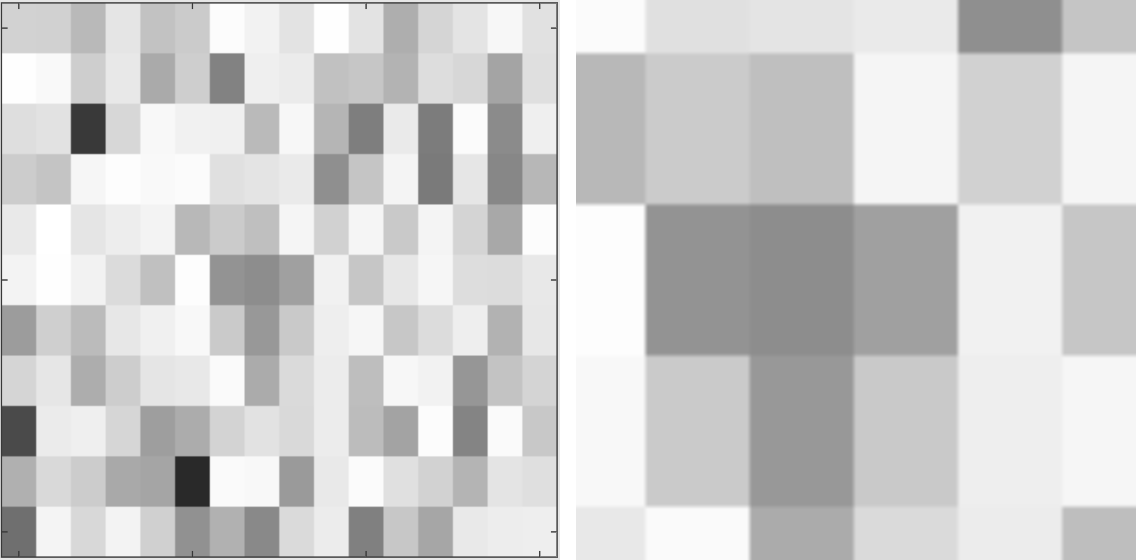
Left: the whole. Right: its middle third, enlarged.
This texture is drawn by a WebGL 1 fragment shader. Its source:

```glsl
precision highp float;

uniform vec2 u_resolution;

const vec2 CELLS = vec2(16.0, 11.0);
const vec2 FRAME_MIN = vec2(0.0026, 0.0052);
const vec2 FRAME_MAX = vec2(0.9948, 0.9948);
const float CELL_SOFTNESS = 0.0020;
const float LINE_HALF_WIDTH = 0.0012;
const float LINE_SOFTNESS = 0.0010;
const float TICK_LENGTH = 0.0110;
const float TICK_SPACING = 5.0;
const float RANKS = 179.0;   // prime, just above the number of cells
const float SEED = 47.0;
const vec3 INK = vec3(0.22);
const vec3 MARGIN = vec3(0.90);

float wrapRank(float n) {
    return n - RANKS * floor((n + 0.5) / RANKS);
}

// Cubing modulo this prime shuffles the ranks without repeats.
float shuffleRank(float n) {
    return wrapRank(wrapRank(n * n) * n);
}

float ramp(float start, float end, float x) {
    return clamp((x - start) / (end - start), 0.0, 1.0);
}

// Maps an even share to grey so that each tone covers its due area.
float toneOfShare(float share) {
    float tone = 0.16;
    tone += 0.14 * ramp(0.000, 0.012, share);
    tone += 0.17 * ramp(0.012, 0.018, share);
    tone += 0.17 * ramp(0.018, 0.130, share);
    tone += 0.13 * ramp(0.130, 0.290, share);
    tone += 0.12 * ramp(0.290, 0.570, share);
    tone += 0.11 * ramp(0.570, 1.000, share);
    return tone;
}

float cellTone(vec2 cell) {
    cell = clamp(cell, vec2(0.0), CELLS - 1.0);
    float index = cell.y * CELLS.x + cell.x;
    float rank = shuffleRank(wrapRank(shuffleRank(index) + SEED));
    return toneOfShare(rank / RANKS);
}

// Blends the four cells around the nearest grid corner.
float heatmap(vec2 grid, vec2 softness) {
    vec2 corner = floor(grid + 0.5);
    vec2 blend = smoothstep(-softness, softness, grid - corner);
    float below = mix(cellTone(corner - 1.0),
                      cellTone(corner - vec2(0.0, 1.0)), blend.x);
    float above = mix(cellTone(corner - vec2(1.0, 0.0)),
                      cellTone(corner), blend.x);
    return mix(below, above, blend.y);
}

float stroke(float dist, float softness) {
    return 1.0 - smoothstep(LINE_HALF_WIDTH - softness,
                            LINE_HALF_WIDTH + softness, dist);
}

void main() {
    vec2 uv = gl_FragCoord.xy / u_resolution;
    float pixel = 1.0 / min(u_resolution.x, u_resolution.y);
    float lineSoftness = max(LINE_SOFTNESS, 0.6 * pixel);

    vec2 cellSize = (FRAME_MAX - FRAME_MIN) / CELLS;
    vec2 grid = (uv - FRAME_MIN) / cellSize;
    vec2 softness = max(CELL_SOFTNESS, 0.6 * pixel) / cellSize;

    // Distance to the frame, positive inside
    vec2 edge = min(uv - FRAME_MIN, FRAME_MAX - uv);
    float inset = min(edge.x, edge.y);
    float inside = smoothstep(-lineSoftness, lineSoftness, inset);
    vec3 color = mix(MARGIN, vec3(heatmap(grid, softness)), inside);

    // Ticks at the centre of every fifth column and row
    vec2 tickDist = abs(mod(grid, TICK_SPACING) - 0.5) * cellSize;
    vec2 reach = 1.0 - smoothstep(vec2(TICK_LENGTH - lineSoftness),
                                  vec2(TICK_LENGTH + lineSoftness), edge);
    float ticks = max(stroke(tickDist.x, lineSoftness) * reach.y,
                      stroke(tickDist.y, lineSoftness) * reach.x);

    float ink = max(stroke(abs(inset), lineSoftness), ticks * inside);
    gl_FragColor = vec4(mix(color, INK, ink), 1.0);
}
```
